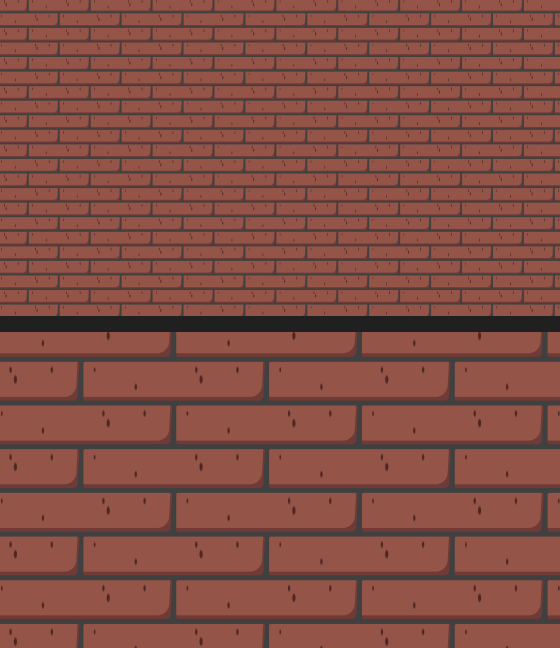
Top, the full canvas; bottom, a detail of the centre.
Reproduce this texture procedurally as a Shadertoy shader.

```glsl
// Brick wall in running bond: each brick is a lit face over a darker lower-right
// edge, set in grey mortar and flecked with the same few small chips.
// One cell is folded over the wall, and its parts are drawn as distance fields.

#define ROWS 21.7           // courses over the canvas height
#define BRICK_LENGTH 4.25   // cell length, in course heights
#define WALL_SHIFT vec2(0.955, 0.16)  // wall offset, in bricks and courses
#define MORTAR_HALF 0.056   // half the mortar joint
#define EDGE_DEPTH 0.085    // shaded strip under the face
#define LEAN 0.05           // inward slant of the right side
#define FACE_ROUND 0.26     // lower right corner of the face
#define CHIP_SIZE vec2(0.030, 0.075)

const vec3 MORTAR = vec3(0.25, 0.25, 0.25);
const vec3 SHADE  = vec3(0.44, 0.23, 0.21);
const vec3 FACE   = vec3(0.58, 0.33, 0.28);
const vec3 CHIP   = vec3(0.31, 0.15, 0.14);
const float THIRD_TURN = 2.0943951;

// Box from lo to hi, with its own radius at the lower right corner.
float brickBox(vec2 p, vec2 lo, vec2 hi, float lowerRight) {
    vec2 q = p - 0.5 * (lo + hi);
    float radius = (q.x > 0.0 && q.y < 0.0) ? lowerRight : 0.04;
    vec2 d = abs(q) - 0.5 * (hi - lo) + radius;
    return length(max(d, 0.0)) + min(max(d.x, d.y), 0.0) - radius;
}

float ellipse(vec2 p, vec2 size) {
    return (length(p / size) - 1.0) * min(size.x, size.y);
}

// Chips run along the brick in a wave of three, every second one set low.
vec2 chipPosition(float i) {
    float x = 0.30 + 1.09 * i - 0.17 * sin(THIRD_TURN * i);
    float y = 0.63 - 0.26 * cos(THIRD_TURN * (i - 1.0));
    return vec2(x, y);
}

float chips(vec2 p) {
    float d = 1e3;
    for (int i = 0; i < 4; i++) {
        vec2 size = CHIP_SIZE * (i == 0 ? 0.65 : 0.9);
        d = min(d, ellipse(p - chipPosition(float(i)), size));
    }
    // A larger chip hangs beside the third one.
    vec2 hanging = chipPosition(2.0) + vec2(0.11, -0.22);
    return min(d, ellipse(p - hanging, CHIP_SIZE * 1.2));
}

float cover(float d, float pixel) {
    return clamp(0.5 - d / pixel, 0.0, 1.0);
}

void mainImage(out vec4 fragColor, in vec2 fragCoord) {
    float pixel = ROWS / iResolution.y;
    vec2 wall = fragCoord * pixel;

    // Fold the wall into one cell; odd courses move by half a brick.
    float course = wall.y + WALL_SHIFT.y;
    float along = wall.x / BRICK_LENGTH - WALL_SHIFT.x;
    along += 0.5 * mod(floor(course), 2.0);
    vec2 p = vec2(fract(along) * BRICK_LENGTH, fract(course));

    // Brick outline; the face runs past its left and top sides.
    float right = BRICK_LENGTH - MORTAR_HALF * 0.8 - LEAN * (1.0 - p.y);
    float body = brickBox(p, vec2(MORTAR_HALF * 0.8, MORTAR_HALF),
                          vec2(right, 1.0 - MORTAR_HALF), 0.10);
    float face = brickBox(p, vec2(-1.0, MORTAR_HALF + EDGE_DEPTH),
                          vec2(right - 0.5 * EDGE_DEPTH, 2.0), FACE_ROUND);

    // Layer the colours from edge to chips, then set the brick in mortar.
    vec3 brick = mix(SHADE, FACE, cover(face, pixel));
    brick = mix(brick, CHIP, cover(chips(p), pixel));
    fragColor = vec4(mix(MORTAR, brick, cover(body, pixel)), 1.0);
}
```
